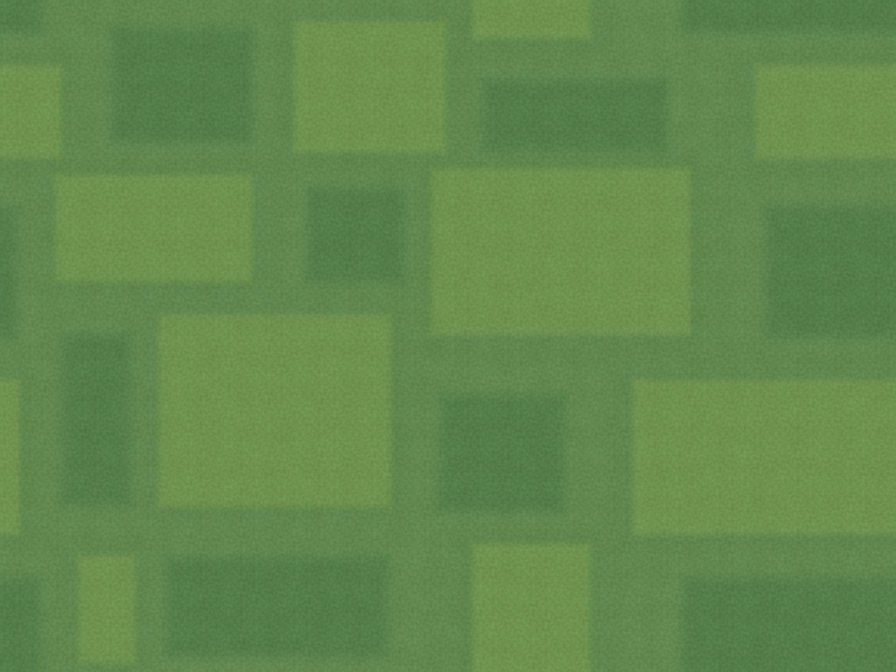
This background is drawn by a WebGL 1 fragment shader. Its source:

```glsl
precision highp float;

uniform vec2 u_resolution;

const float TAU = 6.2831853;
const float PATCH_GRID = 4.0;

float permute(float x) {
  return mod((34.0 * x + 1.0) * x, 289.0);
}

float hash(vec2 cell) {
  return permute(permute(cell.x + 5.0) + cell.y) / 289.0;
}

// Gradient noise that wraps after a whole number of cells
float cornerGradient(vec2 corner, vec2 toPoint, vec2 period) {
  float angle = TAU * hash(mod(corner, period));
  return dot(vec2(cos(angle), sin(angle)), toPoint);
}

float gradientNoise(vec2 uv, vec2 period) {
  vec2 p = uv * period;
  vec2 cell = floor(p);
  vec2 f = p - cell;
  vec2 blend = f * f * f * (f * (f * 6.0 - 15.0) + 10.0);
  vec2 right = vec2(1.0, 0.0);
  vec2 up = vec2(0.0, 1.0);
  float low = mix(cornerGradient(cell, f, period),
                  cornerGradient(cell + right, f - right, period), blend.x);
  float high = mix(cornerGradient(cell + up, f - up, period),
                   cornerGradient(cell + 1.0, f - 1.0, period), blend.x);
  return mix(low, high, blend.y);
}

float boxDistance(vec2 p, vec2 halfSize) {
  vec2 q = abs(p) - halfSize;
  return length(max(q, 0.0)) + min(max(q.x, q.y), 0.0);
}

float softFill(float distance, float softness) {
  return 1.0 - smoothstep(-softness, softness, distance);
}

// Shift of the grid line that passes a vertex
float lineShift(vec2 vertex) {
  return 0.8 * (hash(mod(vertex, PATCH_GRID)) - 0.5);
}

// Pinwheel tiling: neighbouring cells share their shifted edges
float patchDistance(vec2 p, vec2 cell, float odd, float fill, vec2 cellSize) {
  float a = lineShift(cell);
  float b = lineShift(cell + vec2(1.0, 0.0));
  float c = lineShift(cell + vec2(0.0, 1.0));
  float d = lineShift(cell + 1.0);
  vec2 low = cell + mix(vec2(a, b), vec2(c, a), odd);
  vec2 high = cell + 1.0 + mix(vec2(d, c), vec2(b, d), odd);
  vec2 room = 0.5 * (high - low);
  vec2 wrapped = mod(cell, PATCH_GRID);
  vec2 drift = vec2(hash(wrapped + 8.0), hash(wrapped + 23.0)) - 0.5;
  vec2 center = low + room + drift * room * (1.0 - fill);
  return boxDistance((p - center) * cellSize, room * fill * cellSize);
}

// x: light patches, y: dark patches, z: shade around the light ones
vec3 patchCover(vec2 uv, vec2 cellSize) {
  vec2 p = uv * PATCH_GRID;
  vec3 cover = vec3(0.0);
  for (int j = -1; j <= 1; j++) {
    for (int i = -1; i <= 1; i++) {
      vec2 cell = floor(p) + vec2(float(i), float(j));
      float odd = mod(cell.x + cell.y, 2.0);
      float fill = mix(0.835, 0.69, odd);
      float dist = patchDistance(p, cell, odd, fill, cellSize);
      vec3 layer = odd > 0.5
        ? vec3(0.0, softFill(dist, 0.015), 0.0)
        : vec3(softFill(dist, 0.009), 0.0, softFill(dist, 0.065));
      cover = max(cover, layer);
    }
  }
  return cover;
}

// Faint woven grid, from -1 to 1
float weave(vec2 uv, vec2 repeats) {
  vec2 wave = cos(TAU * uv * repeats);
  return 0.5 * (wave.x + wave.y);
}

void main() {
  vec2 uv = gl_FragCoord.xy / u_resolution;
  vec2 cellSize = vec2(u_resolution.x / u_resolution.y, 1.0) / PATCH_GRID;

  vec3 meadow = vec3(0.384, 0.534, 0.313);
  vec3 shade = vec3(0.361, 0.514, 0.298);
  vec3 darkGrass = vec3(0.330, 0.494, 0.287);
  vec3 lightGrass = vec3(0.434, 0.575, 0.310);

  // Patches over the meadow
  vec3 cover = patchCover(uv, cellSize);
  vec3 color = mix(meadow, shade, cover.z);
  color = mix(color, darkGrass, cover.y);
  color = mix(color, lightGrass, cover.x);

  // Cloth texture and fine grain
  color += vec3(0.003, 0.005, 0.004) * weave(uv, vec2(24.0, 18.0));
  color += 0.012 * gradientNoise(uv, vec2(48.0, 36.0));
  color += 0.050 * gradientNoise(uv, vec2(288.0, 216.0));

  gl_FragColor = vec4(color, 1.0);
}
```
